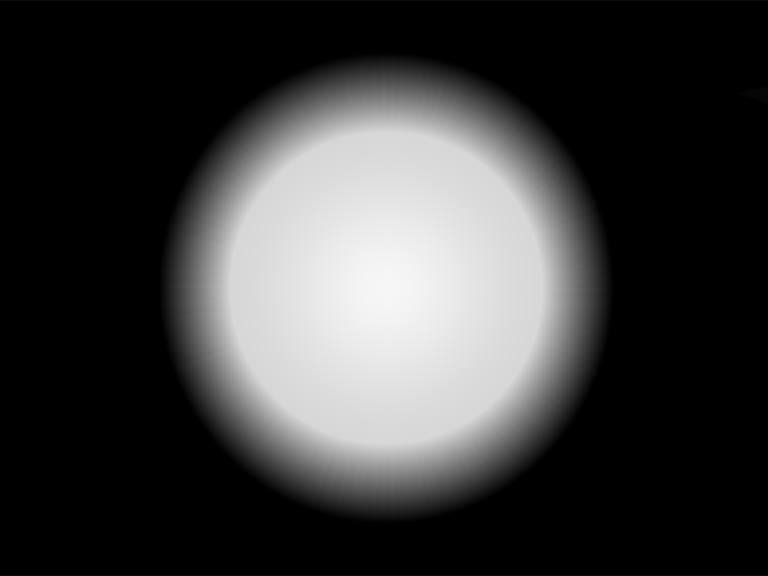
Write a Shadertoy shader that draws this background.

```glsl
// A pale glowing disc on black: a bright core that dims gently to a round rim,
// then a halo fading linearly to a slightly tall oval edge, with faint radial
// streaks, a dim wisp at the right and hairlines along the top and bottom.

vec2 hashGradient(vec2 cell) {
    float angle = 6.2832 * fract(sin(dot(cell, vec2(127.1, 311.7))) * 43758.5);
    return vec2(cos(angle), sin(angle));
}

float gradientNoise(vec2 p) {
    vec2 cell = floor(p), f = fract(p);
    vec2 u = f * f * (3.0 - 2.0 * f);
    float a = dot(hashGradient(cell), f);
    float b = dot(hashGradient(cell + vec2(1, 0)), f - vec2(1, 0));
    float c = dot(hashGradient(cell + vec2(0, 1)), f - vec2(0, 1));
    float d = dot(hashGradient(cell + vec2(1, 1)), f - vec2(1, 1));
    return mix(mix(a, b, u.x), mix(c, d, u.x), u.y);
}

// Thin leaf that opens towards the right border
float wisp(vec2 p) {
    float t = max((p.x - 0.611) / 0.056, 0.0);
    float upper = 0.335 + 0.014 * sqrt(t);
    float lower = 0.335 - 0.017 * t * t;
    return smoothstep(0.0, 0.3, t)
         * smoothstep(-0.0015, 0.0015, upper - p.y)
         * smoothstep(-0.0015, 0.0015, p.y - lower);
}

void mainImage(out vec4 fragColor, in vec2 fragCoord) {
    // Centred coordinates in units of canvas height
    vec2 p = (fragCoord - 0.5 * iResolution.xy) / iResolution.y;
    vec2 q = p - vec2(0.004, 0.0);
    float radius = length(q);
    vec2 direction = q / max(radius, 1e-4);

    // Core and halo meet at the round inner rim
    float coreRadius = 0.271;
    float haloRadius = 1.0 / length(direction / vec2(0.395, 0.409));
    float core = mix(0.97, 0.84, smoothstep(-0.08, 1.08, radius / coreRadius));
    float fade = clamp((haloRadius - radius) / (haloRadius - coreRadius), 0.0, 1.0);
    float light = core * fade;

    // Fine streaks, strongest halfway through the halo
    light += 0.05 * fade * (1.0 - fade) * gradientNoise(direction * 45.0);

    // Dim details near the borders
    light += 0.025 * wisp(p);
    light += 0.07 * smoothstep(0.4975, 0.5, abs(p.y));

    fragColor = vec4(vec3(light), 1.0);
}
```
